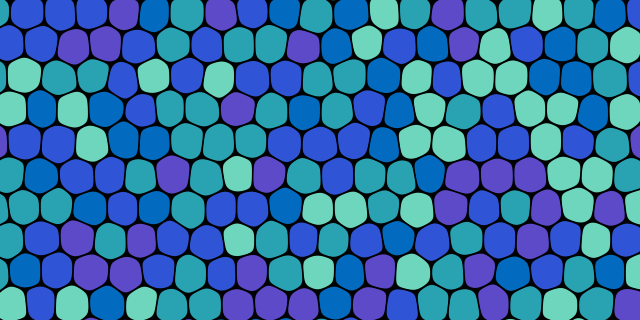
Reproduce this pattern procedurally as a Shadertoy shader.

```glsl
vec2 hash2(vec2 p) {
    vec3 q = fract(p.xyx * vec3(0.1031, 0.1030, 0.0973));
    q += dot(q, q.yzx + 33.33);
    return fract((q.xx + q.yz) * q.zy);
}

// Jittered centre of a cell; odd rows are shifted by half a cell
vec2 cellCentre(vec2 id) {
    vec2 jitter = (hash2(id + 40.0) - 0.5) * vec2(0.25, 0.19);
    return id + 0.5 + vec2(0.5 * mod(id.y, 2.0), 0.0) + jitter;
}

vec3 cellColour(vec2 id) {
    float pick = hash2(id + 171.0).x;
    vec3 purple = vec3(0.36, 0.29, 0.79);
    vec3 blue = vec3(0.19, 0.33, 0.84);
    vec3 teal = vec3(0.16, 0.64, 0.70);
    vec3 mint = vec3(0.43, 0.84, 0.74);
    vec3 deepBlue = vec3(0.01, 0.42, 0.75);
    return pick < 0.17 ? purple
         : pick < 0.40 ? blue
         : pick < 0.67 ? teal
         : pick < 0.84 ? mint : deepBlue;
}

void mainImage(out vec4 fragColor, in vec2 fragCoord) {
    float scale = 9.85 / iResolution.y;
    vec2 p = fragCoord * scale + vec2(0.2, 0.04);
    vec2 base = floor(p);

    // Nearest cell
    vec2 nearestId = base, nearest = vec2(0.0);
    float best = 1e3;
    for (int y = -2; y <= 2; y++)
    for (int x = -2; x <= 2; x++) {
        vec2 id = base + vec2(x, y);
        vec2 c = cellCentre(id);
        float d = dot(p - c, p - c);
        if (d < best) {
            best = d;
            nearest = c;
            nearestId = id;
        }
    }

    // Smooth minimum of the border distances rounds the corners
    const float sharpness = 14.0;
    float sum = 0.0;
    for (int y = -2; y <= 2; y++)
    for (int x = -2; x <= 2; x++) {
        if (x == 0 && y == 0) continue;
        vec2 c = cellCentre(nearestId + vec2(x, y));
        float border = dot(0.5 * (nearest + c) - p, normalize(c - nearest));
        sum += exp(-sharpness * border);
    }
    float inside = -log(sum) / sharpness - 0.025;

    // Fill over black seams
    float fill = smoothstep(-0.6 * scale, 0.6 * scale, inside);
    fragColor = vec4(cellColour(nearestId) * fill, 1.0);
}
```
